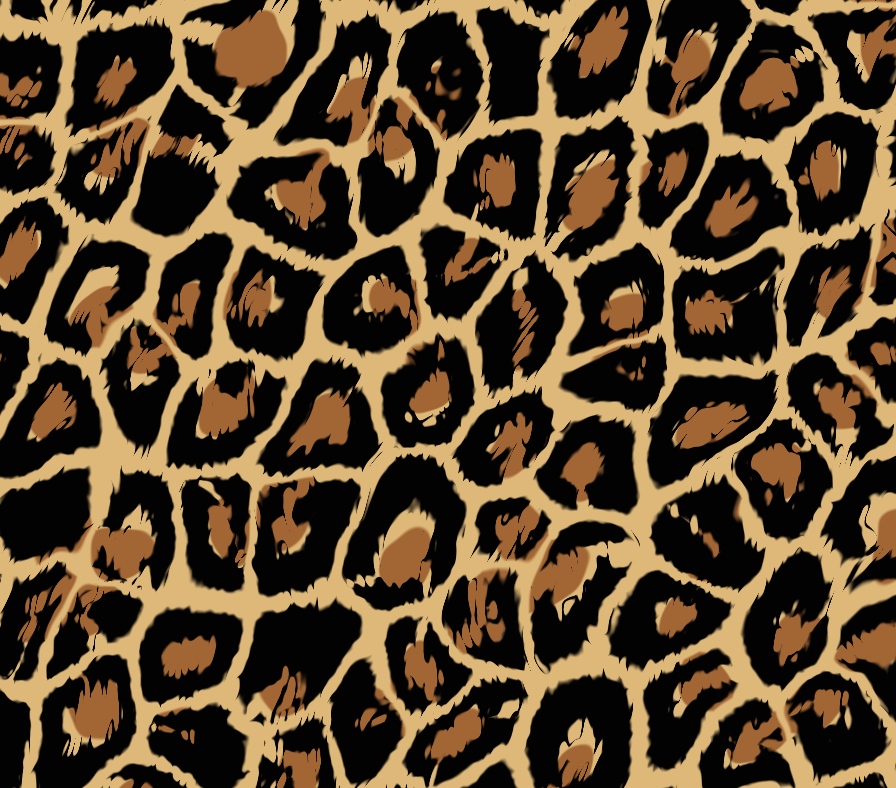
Give the GLSL for this pattern, as a WebGL 1 fragment shader.

```glsl
precision highp float;
// Leopard rosettes: a jittered, slanted Voronoi grid gives each spot its cell.
// Every spot is a black ring with a ragged hole and slits, laid over a smooth
// brown patch on tan ground; hair-like ridges roughen the black edges.

uniform vec2 u_resolution;

const vec3 TAN = vec3(0.865, 0.72, 0.47);
const vec3 BROWN = vec3(0.635, 0.40, 0.205);
const vec3 BLACK = vec3(0.012, 0.006, 0.006);

const vec2 CELLS = vec2(8.4, 7.1);  // cells per canvas height, across and up
const float SLANT = 0.22;           // lean of the spots to the right
const float JITTER = 0.78;          // scatter of the spot centres
const float GAP = 0.066;            // half width of the tan channels
const float ROUNDING = 18.0;        // higher gives sharper cell corners
const float RING = 0.27;            // thickness of the black ring
const float HOLE_RADIUS = 0.21;
const float PATCH_RADIUS = 0.31;
const float SLIT_CHANCE = 0.62;
const float OUTER_HAIR = 0.065;     // hair length on the outline
const float INNER_HAIR = 0.13;      // hair length inside the hole
const float SOFTNESS = 0.017;       // half width of the edge blend

vec2 hash2(vec2 p) {
  vec3 a = fract(p.xyx * vec3(0.1031, 0.1030, 0.0973));
  a += dot(a, a.yzx + 33.33);
  return fract((a.xx + a.yz) * a.zy);
}

vec2 noise2(vec2 p) {
  vec2 i = floor(p), f = fract(p);
  f = f * f * (3.0 - 2.0 * f);
  return mix(mix(hash2(i), hash2(i + vec2(1.0, 0.0)), f.x),
             mix(hash2(i + vec2(0.0, 1.0)), hash2(i + 1.0), f.x), f.y);
}

mat2 rotation(float angle) {
  float c = cos(angle), s = sin(angle);
  return mat2(c, s, -s, c);
}

vec2 spotCentre(vec2 cell) {
  return cell + 0.5 + JITTER * (hash2(cell + 17.0) - 0.5);
}

// Finds the nearest spot; returns the rounded distance to its cell border.
float cellBorder(vec2 q, out vec2 cell, out vec2 local) {
  vec2 base = floor(q);
  float best = 100.0;
  for (int y = -1; y <= 1; y++) {
    for (int x = -1; x <= 1; x++) {
      vec2 candidate = base + vec2(x, y);
      vec2 offset = q - spotCentre(candidate);
      float dist = dot(offset, offset);
      if (dist < best) {
        best = dist;
        cell = candidate;
        local = offset;
      }
    }
  }
  float sum = 0.0;
  for (int y = -2; y <= 2; y++) {
    for (int x = -2; x <= 2; x++) {
      vec2 other = q - spotCentre(cell + vec2(x, y));
      vec2 between = local - other;
      if (dot(between, between) > 0.0001) {
        float border = -0.5 * dot(local + other, normalize(between));
        sum += exp(-ROUNDING * border);
      }
    }
  }
  return -log(sum) / ROUNDING;
}

// Pointed ridges, longer along the second axis.
float hair(vec2 p) {
  float ridge = 1.0 - abs(2.0 * noise2(p * vec2(15.0, 5.0) + 40.0).x - 1.0);
  return ridge * ridge - 0.42;
}

float cover(float d) {
  return smoothstep(-SOFTNESS, SOFTNESS, d);
}

void main() {
  vec2 q = gl_FragCoord.xy / u_resolution.y * CELLS + 20.0;
  q.x -= SLANT * q.y;
  q += 0.30 * (noise2(q * 1.4) - 0.5) + 0.07 * (noise2(q * 4.5) - 0.5);

  vec2 cell, local;
  float border = cellBorder(q, cell, local);
  vec2 shape = hash2(cell + 71.0), lean = hash2(cell + 133.0);
  float spikes = hair(rotation(1.2 * (lean.x - 0.5)) * local + cell * 3.0);
  float rough = smoothstep(0.25, 0.65, noise2(q * 2.7 + 9.0).y);
  float nibble = 0.03 * (noise2(q * 17.0).x - 0.5);

  // Hole follows the cell outline and a circle; some spots stay solid.
  vec2 middle = local - 0.14 * (lean - 0.5);
  float size = HOLE_RADIUS + 0.14 * (shape.x - 0.5);
  float open = 0.67 * (border - RING + 0.5 * (size - length(middle)));
  if (shape.y > 0.88) open = -1.0;

  // Slits cut the ring from the middle outwards.
  vec2 pull = vec2(0.0);
  for (int i = 0; i < 2; i++) {
    vec2 pick = hash2(cell + 211.0 + 57.0 * float(i));
    float angle = 6.2832 * pick.x;
    vec2 dir = vec2(cos(angle), sin(angle));
    float across = dot(middle, vec2(-dir.y, dir.x));
    float width = 0.02 + 0.08 * fract(pick.y * 7.0);
    float slit = min(width - abs(across), dot(middle, dir) - 0.03);
    if (pick.y < SLIT_CHANCE) {
      open = max(open, slit);
      pull += 0.07 * dir;
    }
  }
  open -= INNER_HAIR * spikes * (0.35 + 0.65 * rough) + nibble;

  // Smooth brown patch drawn towards the slits, then the black ring above it.
  vec2 oval = rotation(3.0 * lean.y) * (middle - pull) * vec2(1.15, 0.9);
  float patchEdge = min(PATCH_RADIUS - length(oval), border - 0.03);
  float outline = border - GAP + OUTER_HAIR * spikes * rough + nibble;
  float ink = min(outline, -open);

  vec3 color = mix(TAN, BROWN, cover(patchEdge));
  gl_FragColor = vec4(mix(color, BLACK, cover(ink)), 1.0);
}
```
